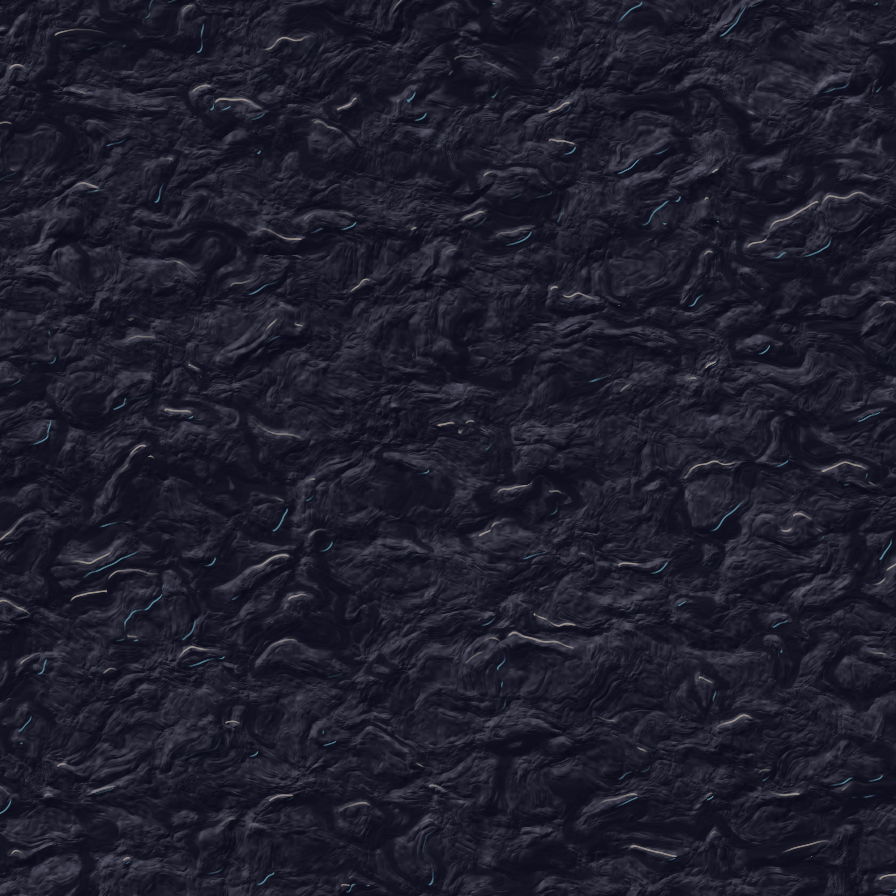
A three.js fragment shader for this texture:

```glsl
// Dark, wet, wrinkled rock: small crumpled folds lit from above, scattered
// uneven knobs with dark arcs around them, and smooth winding trenches.
// Knob rims catch hair-thin glints, warm above and cyan on the lower right.
varying vec2 vUv;

float hash(vec2 p) {
  vec3 v = fract(p.xyx * vec3(0.1031, 0.1030, 0.0973));
  v += dot(v, v.yzx + 33.33);
  return fract((v.x + v.y) * v.z);
}

float noise(vec2 p) {
  vec2 i = floor(p), f = fract(p);
  f = f * f * f * (f * (f * 6.0 - 15.0) + 10.0);
  return mix(mix(hash(i), hash(i + vec2(1, 0)), f.x),
             mix(hash(i + vec2(0, 1)), hash(i + vec2(1, 1)), f.x), f.y);
}

mat2 turn(float a) { return mat2(cos(a), sin(a), -sin(a), cos(a)); }

// Smooth low-frequency noise, used for warping.
float swell(vec2 p) {
  float sum = 0.0, amp = 0.55;
  for (int i = 0; i < 3; i++) {
    sum += amp * noise(p);
    p = turn(0.64) * p * 2.03 + 17.3;
    amp *= 0.5;
  }
  return sum;
}

// Creased noise with detail down to fine grain.
float folds(vec2 p) {
  float sum = 0.0, amp = 0.5;
  for (int i = 0; i < 5; i++) {
    float n = 2.0 * noise(p) - 1.0;
    sum += amp * sqrt(n * n + 0.02);
    p = turn(0.64) * p * 2.07 + 9.1;
    amp *= 0.48;
  }
  return sum;
}

// Signed distance, in cells, to scattered ovals of random size and tilt.
float knobs(vec2 p) {
  vec2 cell = floor(p);
  float nearest = 1.0;
  for (int y = -1; y <= 1; y++) {
    for (int x = -1; x <= 1; x++) {
      vec2 c = cell + vec2(x, y);
      vec2 centre = c + 0.15 + 0.7 * vec2(hash(c), hash(c + 41.0));
      vec2 d = turn(1.6 * hash(c + 83.0) - 0.8) * (p - centre);
      d.y *= 1.0 + 0.9 * hash(c + 19.0);
      float radius = mix(0.1, 0.44, hash(c + 63.0));
      nearest = min(nearest, length(d) - radius);
    }
  }
  return nearest;
}

// x: relief height, y: knob distance, z: trench field.
vec3 surface(vec2 uv) {
  vec2 p = uv * vec2(12.0, 14.0) + 20.0;
  vec2 warp = vec2(swell(p * 1.1), swell(p * 1.1 + 31.7)) - 0.48;
  float knob = knobs(p + 1.25 * warp);
  float trench = noise((p + 1.5 * warp) * 0.55 + 47.0);
  float dome = 1.0 - smoothstep(-0.16, 0.12, knob);
  float height = folds((p + 0.75 * warp) * 1.15) + 0.22 * dome;
  return vec3(height, knob, trench);
}

void main() {
  vec2 uv = vUv;
  float e = 0.0012;
  vec3 s = surface(uv);
  vec3 dx = (surface(uv + vec2(e, 0)) - s) / e;
  vec3 dy = (surface(uv + vec2(0, e)) - s) / e;
  vec2 knobSlope = vec2(dx.y, dy.y);
  float steep = length(knobSlope);

  // Dark trenches, broken into arcs, some of them hugging the knobs.
  float trenchDist = abs(s.z - 0.5) / max(length(vec2(dx.z, dy.z)), 1.5);
  float broken = smoothstep(0.42, 0.58, noise(uv * vec2(11.0, 13.0) + 70.0));
  float trench = broken * (1.0 - smoothstep(0.004, 0.011, trenchDist));
  float hug = smoothstep(0.45, 0.62, noise(uv * 14.0 + 130.0));
  hug *= 1.0 - smoothstep(0.05, 0.13, abs(s.y - 0.16));
  trench = max(trench, hug * 0.85);

  // Relief shading, softly limited and calmer inside trenches.
  float lit = -dot(vec2(dx.x, dy.x), normalize(vec2(-0.5, 0.85))) * 0.095;
  lit /= sqrt(1.0 + 0.16 * lit * lit);
  lit *= 1.0 - 0.7 * trench;
  float grain = noise(uv * vec2(210.0, 240.0)) - 0.5;
  float patches = swell(uv * 9.0 + 90.0) - 0.48;
  float tone = 0.113 * exp(0.38 * lit + (0.5 * grain + 0.3 * patches) * (1.0 - trench));
  tone *= 1.0 - 0.42 * trench;
  vec3 color = vec3(tone, tone, tone * 1.03 + 0.054);

  // Sparse hair-thin glints, chosen by the way the rim faces.
  vec2 facing = -knobSlope / max(steep, 0.001);
  facing = -facing;
  float rimDist = abs(s.y + 0.03) / max(steep, 6.0);
  float rim = 1.0 - smoothstep(0.0003, 0.0015, rimDist);
  float glow = exp(-rimDist * 400.0);
  float warm = smoothstep(0.5, 0.95, dot(facing, normalize(vec2(-0.2, 1.0))));
  float cool = smoothstep(0.6, 0.97, dot(facing, normalize(vec2(0.75, -0.65))));
  warm *= smoothstep(0.42, 0.8, noise(uv * 19.0 + 11.0));
  cool *= smoothstep(0.5, 0.8, noise(uv * 17.0 + 57.0));
  color += glow * 0.04 * (warm + cool);
  color = mix(color, vec3(0.64, 0.60, 0.56), rim * warm * 0.9);
  color = mix(color, vec3(0.34, 0.55, 0.62), rim * cool * 0.9);

  gl_FragColor = vec4(color, 1.0);
}
```
